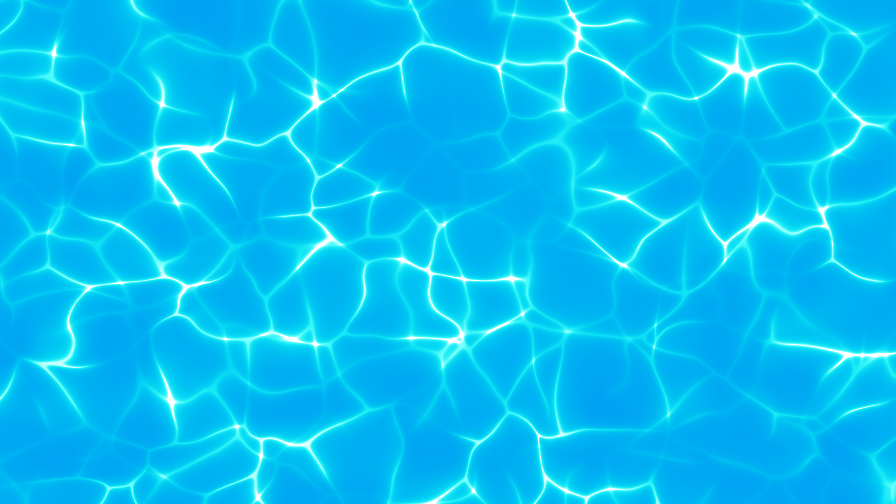
This texture is drawn by a Shadertoy shader. Its source:

```glsl
// Sunlit pool water: bright caustic filaments over a clear blue floor.
// Two warped Voronoi networks glow along their cell borders, and noise
// fades each border in and out so that the web breaks into curved strands.

vec2 hash2(vec2 p)
{
    vec3 q = fract(p.xyx * vec3(0.1031, 0.1030, 0.0973));
    q += dot(q, q.yzx + 33.33);
    return fract((q.xx + q.yz) * q.zy);
}

// Smooth two-channel value noise in 0..1
vec2 noise2(vec2 p)
{
    vec2 cell = floor(p), f = fract(p);
    f = f * f * f * (f * (f * 6.0 - 15.0) + 10.0);
    vec2 low = mix(hash2(cell), hash2(cell + vec2(1, 0)), f.x);
    vec2 high = mix(hash2(cell + vec2(0, 1)), hash2(cell + vec2(1, 1)), f.x);
    return mix(low, high, f.y);
}

vec2 toSeed(vec2 cell, vec2 p)
{
    return cell + 0.06 + 0.88 * hash2(cell + 71.0) - p;
}

// Distance to the nearest Voronoi border, rounded where borders meet
float borderDistance(vec2 p)
{
    vec2 home = floor(p), nearestCell = home, nearest = vec2(9.0);
    for (int y = -1; y <= 1; y++)
    for (int x = -1; x <= 1; x++)
    {
        vec2 cell = home + vec2(x, y);
        vec2 seed = toSeed(cell, p);
        if (dot(seed, seed) < dot(nearest, nearest))
        {
            nearest = seed;
            nearestCell = cell;
        }
    }

    float closeness = 0.0;
    for (int y = -2; y <= 2; y++)
    for (int x = -2; x <= 2; x++)
    {
        if (x == 0 && y == 0) continue;
        vec2 seed = toSeed(nearestCell + vec2(x, y), p);
        float d = dot(0.5 * (seed + nearest), normalize(seed - nearest));
        closeness += exp(-40.0 * d);
    }
    return max(-log(closeness) / 40.0, 0.0);
}

// One web of light: thin cores with wide, soft skirts
float causticWeb(vec2 p, float dimmest, float brightest)
{
    vec2 warped = p + 0.5 * (noise2(p * 0.85 + 13.0) - 0.5);
    warped += 0.26 * (noise2(warped * 1.9 + 47.0) - 0.5);

    float d = borderDistance(warped);
    float strength = smoothstep(0.15, 0.85, noise2(p * 1.35 + 29.0).x);
    float width = mix(0.016, 0.030, noise2(p * 0.9 + 5.0).y);
    float glow = width / (sqrt(d * d + 0.00006) + width);
    return glow * mix(dimmest, brightest, strength);
}

void mainImage(out vec4 fragColor, in vec2 fragCoord)
{
    vec2 uv = fragCoord / iResolution.y;
    vec2 p = uv * vec2(6.1, 6.9);

    // Overlapping webs and a faint cloudy haze
    float light = causticWeb(p + 20.0, 0.12, 1.45);
    light += causticWeb(mat2(0.8, 0.6, -0.6, 0.8) * p * 0.87 + 63.0, 0.02, 0.95);
    light += 0.07 * (noise2(p * 0.7 + 91.0).x - 0.1);
    light = clamp(light, 0.0, 1.2);

    // Deep blue through cyan to white at the hottest strands
    float red = 0.41 * pow(light, 5.0);
    float green = 0.63 + 0.37 * min(light, 1.0);
    float blue = 0.95 + 0.04 * pow(light, 4.0);
    fragColor = vec4(clamp(vec3(red, green, blue), 0.0, 1.0), 1.0);
}
```
